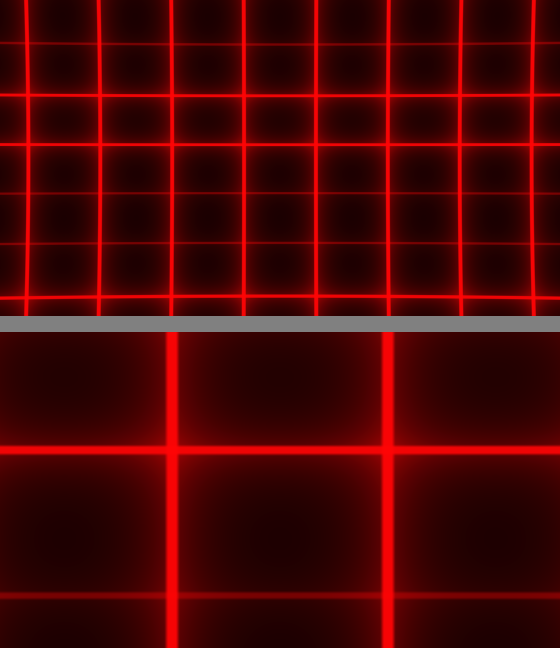
Top: the whole. Bottom: its middle third, enlarged.
Give the GLSL for this pattern, as a Shadertoy shader.

```glsl
// A glowing red wire grid on near-black, bowed slightly outward at the edges.
// Each wire is a soft-edged core plus an exponential halo summed over its
// neighbours; a sine of the row index makes some horizontal wires dimmer.

const vec2 SPACING = vec2(0.455, 0.306);   // in half canvas heights
const vec2 ORIGIN = vec2(0.2275, -0.834);  // one column and the lowest row
const vec3 WIRE_COLOUR = vec3(1.0, 0.015, 0.02);
const float AMBIENT = 0.05;

// Gentle lens warp, with rows spreading away from the centre
vec2 bend(vec2 p) {
    vec2 s = p * p;
    return p * (1.0 - vec2(0.009 * s.y, 0.06 * s.y + 0.004 * s.x));
}

// 0 for a dim row, 1 for a bright one
float rowPower(float row) {
    return smoothstep(0.0, 0.5, cos(1.745 * row));
}

// Solid part of a wire, never sharper than one pixel
float core(float dist, float halfWidth, float blur, float pixel) {
    float soft = 0.5 * max(blur, pixel);
    return 1.0 - smoothstep(halfWidth - soft, halfWidth + soft, abs(dist));
}

float halo(float dist, float reach) {
    return exp(-abs(dist) / reach);
}

// Light adds up without passing full brightness
float screenBlend(float a, float b) {
    return 1.0 - (1.0 - a) * (1.0 - b);
}

void mainImage(out vec4 fragColor, in vec2 fragCoord) {
    float pixel = 2.0 / iResolution.y;
    vec2 p = bend((2.0 * fragCoord - iResolution.xy) / iResolution.y);

    // Nearest column and row, with signed distances to them
    vec2 grid = (p - ORIGIN) / SPACING;
    vec2 cell = floor(grid + 0.5);
    vec2 dist = (grid - cell) * SPACING;

    // Halos of the nearest wires and their neighbours
    float glow = AMBIENT;
    for (int i = -1; i <= 1; i++) {
        float k = float(i);
        vec2 d = dist - k * SPACING;
        glow += 0.33 * halo(d.x, 0.083);
        glow += mix(0.09, 0.28, rowPower(cell.y + k)) * halo(d.y, 0.06);
    }

    // Wire cores
    float power = rowPower(cell.y);
    float column = 0.94 * core(dist.x, 0.0122, 0.0105, pixel);
    float row = mix(0.34, 0.9, power)
              * core(dist.y, mix(0.0068, 0.0088, power), 0.0085, pixel);

    float light = screenBlend(min(glow, 1.0), screenBlend(column, row));
    fragColor = vec4(WIRE_COLOUR * light, 1.0);
}
```
